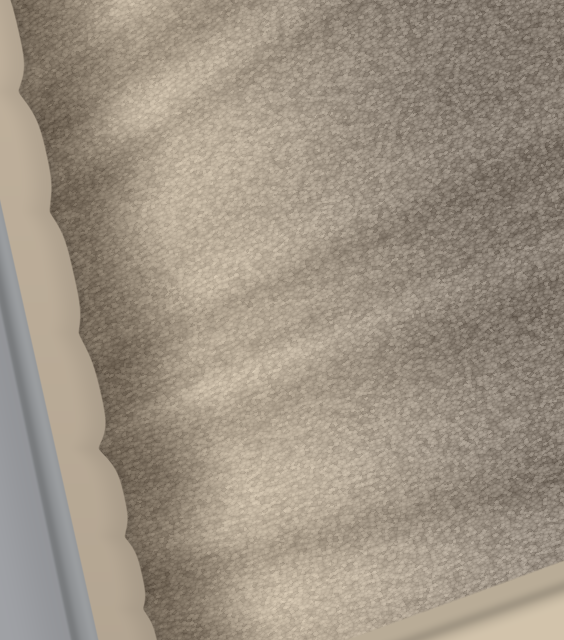
Write a WebGL 1 fragment shader that draws this texture.

```glsl
precision highp float;
// Draped woven cloth in raking light, with a scalloped hem, pale wall and grey frame.
uniform vec2 u_resolution;

#define CLOTH_DARK vec3(0.405, 0.358, 0.302)
#define CLOTH_LIGHT vec3(0.805, 0.750, 0.668)
#define COOL_TINT vec3(0.98, 1.00, 1.05)
#define WALL vec3(0.725, 0.668, 0.590)
#define TRIM vec3(0.790, 0.735, 0.645)
#define FRAME vec3(0.570, 0.580, 0.590)
#define PANEL vec3(0.605, 0.612, 0.628)
#define GRAIN_SCALE 185.0
#define GRAIN_DEPTH 0.40
#define RIB_DEPTH 0.035
#define SCALLOP_DEPTH 0.021
#define FOLD_STRENGTH 0.90

vec2 hash2(vec2 c) {
  vec2 k = vec2(dot(c, vec2(127.1, 311.7)), dot(c, vec2(269.5, 183.3)));
  return fract(sin(k) * 43758.55);
}

// Cellular noise: nearest cell's random tone, darkened towards its border.
float cellGrain(vec2 p) {
  vec2 base = floor(p);
  vec2 f = p - base;
  float nearest = 4.0;
  float tone = 0.0;
  for (int j = -1; j <= 1; j++) {
    for (int i = -1; i <= 1; i++) {
      vec2 offset = vec2(float(i), float(j));
      vec2 rnd = hash2(base + offset);
      vec2 d = offset + rnd - f;
      float dist = dot(d, d);
      if (dist < nearest) {
        nearest = dist;
        tone = fract(rnd.x * 7.3 + rnd.y * 3.1);
      }
    }
  }
  return 0.75 * (tone - 0.5) + 0.75 * (0.42 - sqrt(nearest));
}

float ridge(float s, float center, float width) {
  float d = (s - center) / width;
  return exp(-d * d);
}

// Left hem as a function of height measured downwards.
float hemX(float y) {
  float late = max(y - 0.62, 0.0);
  float phase = 5.3 * (y - 0.143) + 6.5 * late * late;
  phase += 0.09 * sin(6.28318 * phase);
  float bulge = sqrt(pow(sin(3.14159 * phase), 2.0) + 0.01);
  float depth = SCALLOP_DEPTH * (0.85 + 0.35 * sin(y * 13.0 - 1.0));
  return 0.018 + 0.227 * y - depth * (1.0 - bulge);
}

// Fanning coordinate: constant along each fold, steeper near the top.
float foldCoord(vec2 q) {
  float dx = q.x - 0.33;
  return (q.y + 0.75 * dx) / (1.0 + 0.55 * dx);
}

float foldLight(float s) {
  float light = 0.24 * ridge(s, -0.10, 0.035) + 0.15 * ridge(s, 0.095, 0.035);
  light += 0.07 * ridge(s, 0.26, 0.07) + 0.11 * ridge(s, 0.435, 0.035);
  light += 0.15 * ridge(s, 0.607, 0.022) + 0.12 * ridge(s, 0.79, 0.055);
  light += 0.13 * ridge(s, 0.965, 0.045);
  light -= 0.17 * ridge(s, 0.015, 0.040) + 0.11 * ridge(s, 0.155, 0.018);
  light -= 0.16 * ridge(s, 0.495, 0.026) + 0.08 * ridge(s, 0.572, 0.016);
  light -= 0.12 * ridge(s, 0.670, 0.032) + 0.18 * ridge(s, 0.885, 0.026);
  return light * FOLD_STRENGTH;
}

vec3 clothColor(vec2 q, float inset) {
  float s = foldCoord(q);
  // Glow beside the hem, fading into cooler shade on the right.
  float rise = smoothstep(0.02, 0.20, inset + 0.015 * sin(s * 24.0));
  float fall = smoothstep(0.19, 0.74, inset);
  float glow = rise * (1.0 - 0.76 * fall);
  glow *= mix(0.82, 1.0, smoothstep(0.0, 0.22, q.y));
  float folds = foldLight(s) * (0.45 + 0.55 * rise) * (1.0 - 0.35 * fall);
  float light = 0.15 + 0.65 * glow + folds;
  light += 0.10 * fall * smoothstep(0.55, 0.95, q.y);
  // Woven grain follows the folds; ribs are clearest near the hem.
  vec2 along = normalize(vec2(1.0, -0.48));
  vec2 weave = vec2(dot(q, along), dot(q, vec2(-along.y, along.x)));
  float fine = cellGrain(weave * GRAIN_SCALE * vec2(0.8, 1.2));
  float broad = cellGrain(weave * GRAIN_SCALE * 0.45 + 31.0);
  light += GRAIN_DEPTH * (fine * (0.75 + 0.4 * fall) + 0.18 * broad);
  float wobble = 2.0 * sin(q.x * 41.0 + q.y * 17.0);
  light += RIB_DEPTH * (1.0 - fall) * sin(s * 620.0 + wobble);
  vec3 color = mix(CLOTH_DARK, CLOTH_LIGHT, clamp(light, -0.3, 1.2));
  return color * mix(vec3(1.0), COOL_TINT, fall);
}

void main() {
  vec2 q = gl_FragCoord.xy / u_resolution.y;
  q.y = 1.0 - q.y;
  float soft = 1.0 / u_resolution.y;
  float inset = q.x - hemX(q.y);

  // Wall strip, shaded softly towards the hem.
  vec3 wall = WALL * (1.04 - 0.07 * q.y);
  wall *= 1.0 - 0.07 * smoothstep(-0.05, 0.0, inset);

  // Slanted frame and inner panel.
  float frameEdge = q.x - 0.2235 * (q.y - 0.3125);
  float panelEdge = q.x - 0.213 * (q.y - 0.48);
  vec3 frame = FRAME * (1.0 + 0.06 * ridge(frameEdge, -0.008, 0.008));
  frame *= 1.0 - 0.17 * ridge(panelEdge, 0.006, 0.010);
  vec3 panel = PANEL * (1.03 - 0.08 * smoothstep(-0.10, 0.0, panelEdge));
  frame = mix(panel, frame, smoothstep(-0.003, 0.003, panelEdge));
  vec3 color = mix(frame, wall, smoothstep(-soft, soft, frameEdge));

  // Cloth with a narrow contact shadow at the hem.
  vec3 cloth = clothColor(q, inset);
  cloth *= 1.0 - 0.08 * ridge(inset, 0.0, 0.010);
  color = mix(color, cloth, smoothstep(-soft, soft, inset));

  // Pale lower trim with a soft crease.
  float trimEdge = q.y - 1.0 + 0.365 * (q.x - 0.54);
  float crease = q.y - 1.0 + 0.354 * (q.x - 0.65);
  vec3 trim = TRIM * (0.92 + 0.12 * smoothstep(0.0, 0.03, crease));
  trim *= 1.0 - 0.13 * ridge(crease, -0.002, 0.010);
  color = mix(color, trim, smoothstep(-0.002, 0.003, trimEdge));

  gl_FragColor = vec4(clamp(color, 0.0, 1.0), 1.0);
}
```
